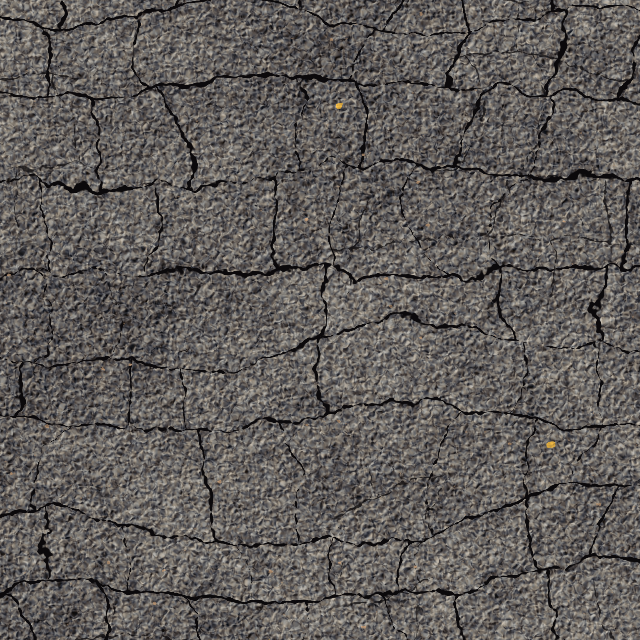
A WebGL 2 fragment shader for this texture:

```glsl
#version 300 es
precision highp float;
// Weathered asphalt: side-lit mineral grain, split into rough slabs by cracks.
// Cracks are wavy rows joined by bowed uprights, bent by layered noise;
// fine hairlines, pebbles and a few yellow leaves are scattered on top.

#define ROWS 7.6            // long cracks per canvas height
#define COLS 6.6            // upright cracks per canvas width
#define WARP 0.075          // slow bending of the cracks
#define JAG 0.021           // sharp bending of the cracks
#define CRACK_WIDTH 0.0033  // half width of the widest crack
#define GRAIN 215.0         // grains per canvas height
#define RELIEF 0.38         // strength of the side light
#define BASE_GREY 0.395
#define CRACK_COLOR vec3(0.045, 0.036, 0.042)
#define LEAF_COLOR vec3(0.88, 0.68, 0.26)
#define PEBBLE_COLOR vec3(0.68, 0.55, 0.43)

uniform vec2 u_resolution;
out vec4 fragColor;

float hash(vec2 p) {
    vec3 q = fract(vec3(p.xyx) * 0.1031);
    q += dot(q, q.yzx + 33.33);
    return fract((q.x + q.y) * q.z);
}

float noise(vec2 p) {
    vec2 i = floor(p), f = fract(p);
    f = f * f * (3.0 - 2.0 * f);
    return mix(mix(hash(i), hash(i + vec2(1, 0)), f.x),
               mix(hash(i + vec2(0, 1)), hash(i + vec2(1, 1)), f.x), f.y);
}

vec2 noise2(vec2 p) {
    return vec2(noise(p), noise(p + vec2(37.2, 91.7))) - 0.5;
}

// Height of one long crack, in row units
float rowLine(float row, float x, float seed) {
    return row + 0.6 * (noise(vec2(x * 0.55 + seed, row * 7.0)) - 0.5)
               + 0.25 * (hash(vec2(row, seed)) - 0.5);
}

// Coverage of a line with the given half width
float stroke(float dist, float width) {
    float soft = max(0.0008, 0.55 / min(u_resolution.x, u_resolution.y));
    return 1.0 - smoothstep(width - soft, width + soft, dist);
}

// Network of rows and uprights; strength scales the widths
float cracks(vec2 p, float seed, float strength) {
    vec2 bent = p + WARP * noise2(p * 3.6 + seed)
                  + JAG * noise2(p * 19.0 + seed)
                  + 0.5 * JAG * noise2(p * 52.0 + seed)
                  + 0.2 * JAG * noise2(p * 130.0 + seed);
    vec2 q = bent * vec2(COLS, ROWS);
    // Crumbled edges and uneven opening along each crack
    float crumble = 0.0030 * (noise(p * 210.0) - 0.5) + 0.0022 * (noise(p * 75.0) - 0.5);
    float reach = CRACK_WIDTH * strength;
    float base = floor(q.y), cover = 0.0;

    for (float k = -1.0; k <= 2.0; k++) {
        float row = base + k;
        float vary = noise(vec2(q.x * 0.8 + seed, row * 5.0 + 3.0));
        float dist = abs(q.y - rowLine(row, q.x, seed)) / ROWS;
        cover = max(cover, stroke(dist + crumble, reach * mix(0.15, 1.0, vary)));
    }

    // Uprights stop at the rows above and below
    float row = base + step(rowLine(base + 1.0, q.x, seed), q.y)
                     - step(q.y, rowLine(base, q.x, seed));
    float x = q.x + hash(vec2(row, seed + 5.0));
    float rise = q.y - row - 0.5;
    for (float k = -1.0; k <= 1.0; k++) {
        vec2 id = vec2(floor(x) + k, row + seed);
        float slant = (hash(id + 17.0) - 0.5) * 0.5;
        float bow = (hash(id + 29.0) - 0.5) * 1.2;
        float at = id.x + 0.5 + 0.55 * (hash(id) - 0.5) + slant * rise + bow * rise * rise;
        float size = hash(id + 43.0);
        float dist = abs(x - at) / COLS;
        float line = stroke(dist + crumble, reach * mix(0.05, 0.85, size));
        cover = max(cover, line * step(0.15, size));
    }
    return cover;
}

// Irregular blobs, one at most in each cell
float scatter(vec2 p, float cells, float chance, float radius) {
    vec2 id = floor(p * cells);
    vec2 center = (id + 0.25 + 0.5 * vec2(hash(id + 3.0), hash(id + 61.0))) / cells;
    vec2 away = (p - center) * vec2(1.0, 1.25);
    float dist = length(away) + radius * 1.1 * (noise(p * 0.9 / radius) - 0.5);
    return stroke(dist, radius) * step(hash(id + 11.0), chance);
}

// Brightness of the lit grain, with worn and stained areas
float asphalt(vec2 p) {
    vec2 g = mat2(0.8, 0.6, -0.6, 0.8) * p * GRAIN;
    g += 1.1 * noise2(g * 0.6);
    vec2 light = vec2(0.42, -0.08);
    float lit = noise(g - light) - noise(g + light);
    lit *= 1.3 / (1.0 + 1.2 * abs(lit));
    float fine = noise(g.yx * 1.9 + 40.0) - 0.5;
    float coarse = noise(p * GRAIN * 0.5 + 9.0) - 0.5;
    float stain = 0.10 * noise(p * 4.0 + 2.0) + 0.06 * noise(p * 13.0) + 0.07 * noise(p * 42.0);
    return BASE_GREY + RELIEF * lit + 0.29 * fine + 0.16 * coarse + stain - 0.115;
}

void main() {
    vec2 p = gl_FragCoord.xy / min(u_resolution.x, u_resolution.y) + 1.0;

    // Stone: cool shadows, warm highlights, faint mineral tints
    float grey = clamp(asphalt(p), 0.05, 0.75);
    vec3 tint = mix(vec3(1.0, 0.95, 1.0), vec3(1.0, 0.965, 0.91), smoothstep(0.15, 0.55, grey));
    vec3 color = grey * tint;
    color += 0.05 * (noise(p * 270.0 + 70.0) - 0.5) * vec3(1.0, 0.1, -1.0);
    color = mix(color, PEBBLE_COLOR, 0.5 * scatter(p, 60.0, 0.07, 0.0014));

    // Main cracks, then broken hairlines
    float hairMask = smoothstep(0.52, 0.66, noise(p * 5.0 + 31.0));
    float hair = cracks(p + 4.3, 13.0, 0.4) * hairMask;
    color = mix(color, CRACK_COLOR, max(cracks(p, 2.0, 1.0), 0.75 * hair));

    // Loose bits lying on the surface
    color = mix(color, PEBBLE_COLOR * (0.55 + grey), scatter(p, 22.0, 0.05, 0.0028));
    color = mix(color, LEAF_COLOR * (0.65 + 0.8 * grey), scatter(p + 0.37, 7.0, 0.08, 0.0065));
    fragColor = vec4(clamp(color, 0.0, 1.0), 1.0);
}
```
